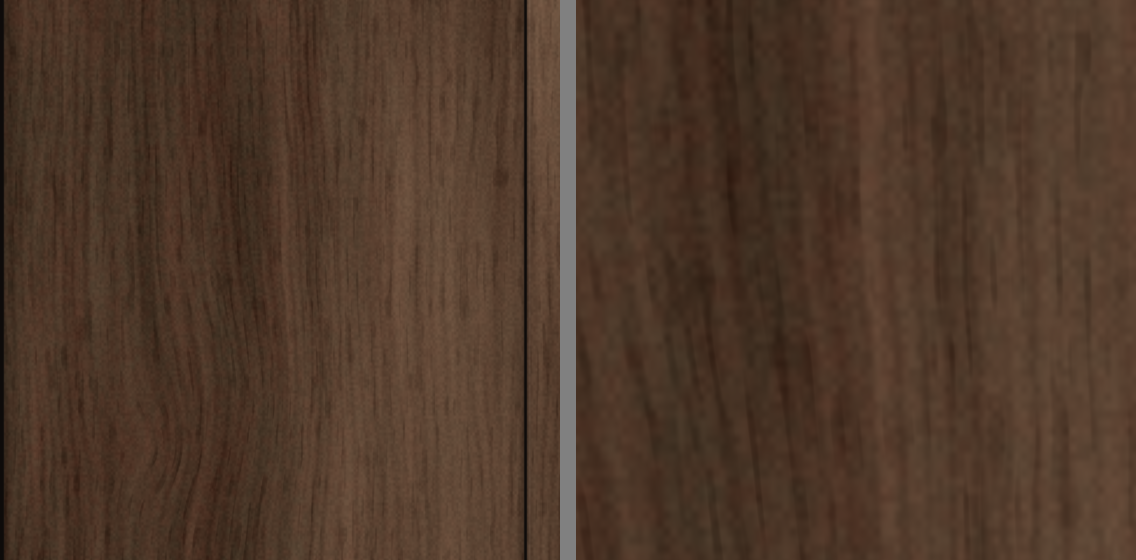
Left, the full canvas; right, a detail of the centre.
This texture is drawn by a WebGL 1 fragment shader. Its source:

```glsl
precision highp float;
// Dark walnut board with vertical grain, a dark left edge and a seam to a
// second board. Stretched value noise and wavering growth lines run along a
// bent grain coordinate, and one tone value blends two browns.

uniform vec2 u_resolution;

const vec3 DARK_BROWN = vec3(0.24, 0.16, 0.11);
const vec3 LIGHT_BROWN = vec3(0.39, 0.29, 0.22);
const vec3 GAP_COLOR = vec3(0.055, 0.045, 0.04);
const vec3 RED_TINT = vec3(0.022, -0.009, -0.006);

const float SEAM_X = 0.9385;
const float SEAM_HALF_WIDTH = 0.0024;
const float EDGE_WIDTH = 0.007;
const float LINE_COUNT = 46.0;      // growth lines across the canvas
const float LINE_DEPTH = 0.13;
const float STREAK_DEPTH = 0.42;
const float FIBRE_DEPTH = 0.30;
const float PORE_DEPTH = 0.30;
const float SPECKLE_DEPTH = 0.30;
const float BEND_SHIFT = 0.048;     // sideways bulge of the grain

float hash(vec2 p) {
  vec3 q = fract(vec3(p.xyx) * 0.1031);
  q += dot(q, q.yzx + 33.33);
  return fract((q.x + q.y) * q.z);
}

float noise(vec2 p) {
  vec2 cell = floor(p);
  vec2 f = fract(p);
  f = f * f * (3.0 - 2.0 * f);
  float low = mix(hash(cell), hash(cell + vec2(1.0, 0.0)), f.x);
  float high = mix(hash(cell + vec2(0.0, 1.0)), hash(cell + 1.0), f.x);
  return mix(low, high, f.y);
}

float bump(float x, float center, float width) {
  float d = (x - center) / width;
  return exp(-d * d);
}

// Sideways position of a point once the grain is straightened
float grainCoord(vec2 p) {
  float bulge = BEND_SHIFT * bump(p.x, 0.40, 0.17) * bump(p.y, 0.30, 0.21);
  float knot = 0.03 * bump(p.x, 0.28, 0.06) * bump(p.y, 0.20, 0.08);
  float sway = 0.014 * (noise(vec2(p.x * 4.0, p.y * 3.0) + 7.0) - 0.5);
  float jitter = 0.003 * (noise(vec2(p.x * 20.0, p.y * 22.0) + 31.0) - 0.5);
  return p.x - bulge - knot + sway + jitter;
}

// Broad light across the boards
float boardLight(vec2 p) {
  float light = mix(0.17, 0.88, smoothstep(0.36, 0.70, p.x));
  light += 0.13 * bump(p.x, 0.10, 0.11);
  light -= 0.20 * smoothstep(0.74, 0.93, p.x);
  light += 0.10 * bump(p.y, 0.35, 0.35) - 0.06;
  light -= 0.18 * smoothstep(0.75, 1.0, p.y) * smoothstep(0.45, 0.70, p.x);
  float nextBoard = mix(0.72, 1.30, smoothstep(0.25, 1.0, p.y));
  return mix(light, nextBoard, step(SEAM_X, p.x));
}

// Signed tone of the grain, around zero
float grainTone(vec2 p, float u) {
  float streak = noise(vec2(u * 36.0, p.y * 1.6)) - 0.5;
  float fibre = noise(vec2(u * 105.0, p.y * 6.0) + 13.0) - 0.5;
  float pore = noise(vec2(u * 165.0, p.y * 22.0) + 41.0);
  float speckle = noise(p * vec2(240.0, 200.0) + 5.0) - 0.5;

  float waver = 2.2 * noise(vec2(u * 14.0, p.y * 2.0) + 57.0);
  float wave = 0.5 + 0.5 * cos(6.2832 * (u * LINE_COUNT + waver));
  float strength = 0.4 + noise(vec2(u * 22.0, p.y * 5.0) + 83.0);
  float line = wave * wave * strength - 0.34;

  float tone = STREAK_DEPTH * streak + FIBRE_DEPTH * fibre;
  tone -= LINE_DEPTH * line * 1.4;
  tone -= PORE_DEPTH * (smoothstep(0.60, 0.95, pore) - 0.15);
  tone += SPECKLE_DEPTH * speckle;
  tone -= 0.20 * bump(u, 0.555, 0.022);
  return tone;
}

void main() {
  vec2 p = gl_FragCoord.xy / u_resolution;
  float pixel = 1.0 / u_resolution.x;

  // The second board takes its grain from elsewhere in the noise
  float u = grainCoord(p) + 3.0 * step(SEAM_X, p.x);
  float tone = boardLight(p) + grainTone(p, u);
  vec3 color = mix(DARK_BROWN, LIGHT_BROWN, clamp(tone, -0.55, 1.65));

  // Reddish and olive patches, strongest on the dark side
  float patches = noise(vec2(u * 30.0, p.y * 5.0) + 101.0);
  float mottle = noise(p * vec2(110.0, 75.0) + 71.0);
  float tint = patches + mottle - 1.0;
  color += RED_TINT * tint * mix(1.0, 0.4, smoothstep(0.4, 0.8, p.x));

  // Soft shade beside the gaps, then the gaps and the lit seam rim
  float seamDistance = abs(p.x - SEAM_X);
  color *= 1.0 - 0.35 * exp(-seamDistance / 0.006);
  color *= 1.0 - 0.35 * exp(-p.x / 0.012);
  color += 0.035 * bump(p.x, SEAM_X + 0.007, 0.002);
  float soft = max(pixel, 0.0015);
  float seam = 1.0 - smoothstep(-soft, soft, seamDistance - SEAM_HALF_WIDTH);
  float edge = 1.0 - smoothstep(-soft, soft, p.x - EDGE_WIDTH);
  color = mix(color, GAP_COLOR, max(seam, edge));

  gl_FragColor = vec4(color, 1.0);
}
```
